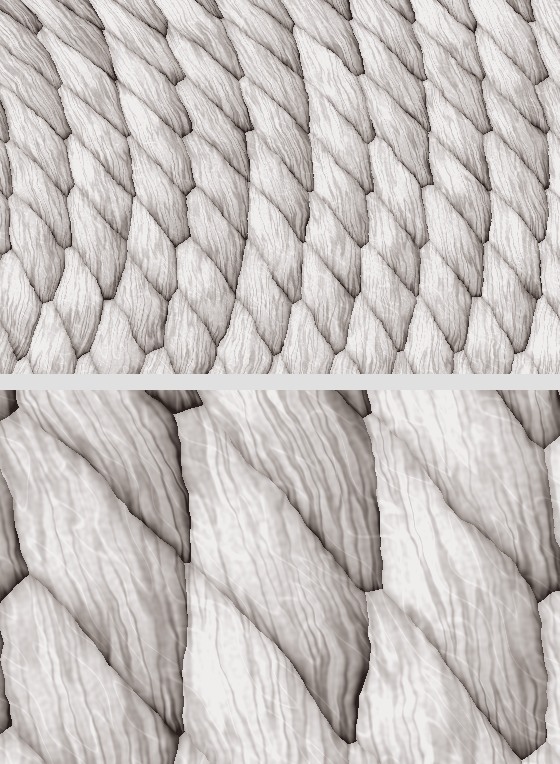
Top, the full canvas; bottom, a detail of the centre.
This texture is drawn by a Shadertoy shader. Its source:

```glsl
// Rows of twisted cotton rope, laid side by side and bowed sideways.
// Each visible strand is a leaf-shaped mound on a jittered lattice; the highest
// mound wins, and the gap to the runner-up gives the creases and soft shadows.

#define PITCH vec2(0.159, 0.146)      // column and strand spacing, canvas heights
#define STRAND vec2(0.174, 0.060)     // half length and half width of a strand
#define STRAND_ANGLE 1.09             // lean of a strand, radians below horizontal
#define TWIST 0.25                    // S-bend along a strand
#define FIBRE_SKEW 0.75               // turn of the yarn against the strand
#define JITTER 0.018                  // wander of strand centres
#define PLIES 5.0                     // density of yarn grooves
#define GROOVE_DEPTH 0.22
#define CREASE_DEPTH 0.50
#define BRIGHTNESS 1.0

const vec3 GAP_BROWN = vec3(0.16, 0.12, 0.11);
const vec3 SHADE_GREY = vec3(0.58, 0.54, 0.52);
const vec3 COTTON = vec3(0.94, 0.93, 0.93);

vec2 hash2(vec2 p) {
    p = vec2(dot(p, vec2(127.1, 311.7)), dot(p, vec2(269.5, 183.3)));
    return fract(sin(p) * 43758.5) * 2.0 - 1.0;
}

float gradientNoise(vec2 p) {
    vec2 i = floor(p), f = p - i;
    vec2 u = f * f * f * (f * (f * 6.0 - 15.0) + 10.0);
    vec2 e = vec2(0.0, 1.0);
    float low = mix(dot(hash2(i), f), dot(hash2(i + e.yx), f - e.yx), u.x);
    float high = mix(dot(hash2(i + e), f - e), dot(hash2(i + 1.0), f - 1.0), u.x);
    return mix(low, high, u.y);
}

vec2 wobble(vec2 p) {
    return vec2(gradientNoise(p), gradientNoise(p + 40.0));
}

// Thin lines along the zero crossings of the noise
float threads(vec2 p, float width) {
    return 1.0 - smoothstep(0.0, width, abs(gradientNoise(p)));
}

// Straightens the bowed columns; the bow is strongest on the left
vec2 unbow(vec2 p) {
    float d = p.y - 0.48;
    vec2 bend = mix(vec2(0.62, 0.60), vec2(0.22, 0.36), clamp(p.x, 0.0, 1.0));
    p.x += d * d * (d < 0.0 ? bend.x : bend.y);
    return p;
}

// Position inside a strand: x along it, y across it, both about -1 to 1
vec2 strandSpace(vec2 d, float angle) {
    vec2 axis = vec2(cos(angle), sin(angle));
    vec2 s = vec2(dot(d, axis), dot(d, vec2(axis.y, -axis.x))) / STRAND;
    float a = clamp(s.x, -1.3, 1.3);
    s.y -= TWIST * (a - a * a * a);
    return s;
}

void mainImage(out vec4 fragColor, in vec2 fragCoord) {
    vec2 p = fragCoord / iResolution.y;
    p.y = 1.0 - p.y;

    // Straightened coordinates with ragged, fuzzy outlines
    vec2 q = unbow(p) - vec2(1.068, 0.512);
    q += 0.012 * wobble(p * 13.0) + 0.004 * wobble(p * 60.0);

    // Highest and second highest mound near this point
    float top = -9.0, second = -9.0;
    vec2 s = vec2(0.0), seed = vec2(0.0);
    float column = floor(q.x / PITCH.x + 0.5);
    for (int i = -1; i <= 1; i++) {
        float c = column + float(i);
        float slide = 0.022 * hash2(vec2(c, 7.0)).x;
        float row = floor((q.y - slide) / PITCH.y + 0.5);
        for (int j = -2; j <= 2; j++) {
            vec2 id = vec2(c, row + float(j));
            vec2 rnd = hash2(id + 19.0);
            vec2 centre = id * PITCH + vec2(0.0, slide) + JITTER * rnd * vec2(0.5, 1.0);
            vec2 local = strandSpace(q - centre, STRAND_ANGLE + 0.06 * rnd.y);
            float h = 1.0 - dot(local, local) + 0.08 * rnd.x;
            if (h > top) {
                second = top;
                top = h;
                s = local;
                seed = rnd;
            } else {
                second = max(second, h);
            }
        }
    }
    float edge = top - second;
    float lowerEnd = smoothstep(-0.5, 0.9, s.x);
    float under = mix(0.35, 1.0, lowerEnd);

    // Rounded form: pale upper end, grey lower end tucked under the next strand
    float tone = BRIGHTNESS + 0.04 * seed.y - 0.19 * lowerEnd - 0.05 * s.y;
    tone -= 0.22 * exp(-edge * 1.6) * under;
    float crease = CREASE_DEPTH * (0.9 + 1.1 * gradientNoise(p * 16.0 + 3.0));
    tone -= crease * exp(-edge * 5.0) * under;
    tone -= 0.26 * smoothstep(0.15, -0.2, top);

    // Yarn grooves, veiled in places by loose fluff
    float across = s.y + FIBRE_SKEW * s.x + 0.07 * gradientNoise(s * 3.0 + seed * 30.0);
    float fluff = smoothstep(-0.1, 0.45, gradientNoise(p * 9.0 + 5.0));
    float depth = mix(1.0, 0.5, fluff) * mix(0.75, 1.2, lowerEnd);
    float grooves = threads(vec2(across * PLIES, s.x * 1.3) + seed * 50.0, 0.15);
    float fine = gradientNoise(vec2(across * PLIES * 2.6, s.x * 2.2) + seed * 80.0);
    tone -= depth * (GROOVE_DEPTH * grooves - 0.15 * fine);

    // Stray hairs and fibre grain
    vec2 hair = mat2(0.8, 0.6, -0.6, 0.8) * (p + 0.03 * wobble(p * 14.0));
    tone += 0.08 * threads(hair * vec2(60.0, 14.0), 0.06);
    tone += 0.06 * gradientNoise(p * 95.0) + 0.08 * gradientNoise(p * 190.0);
    tone += 0.08 * gradientNoise(p * 7.0);

    tone = clamp(tone, 0.0, 1.0);
    vec3 colour = mix(GAP_BROWN, SHADE_GREY, min(tone * 2.0, 1.0));
    colour = mix(colour, COTTON, max(tone * 2.0 - 1.0, 0.0));
    fragColor = vec4(colour, 1.0);
}
```
